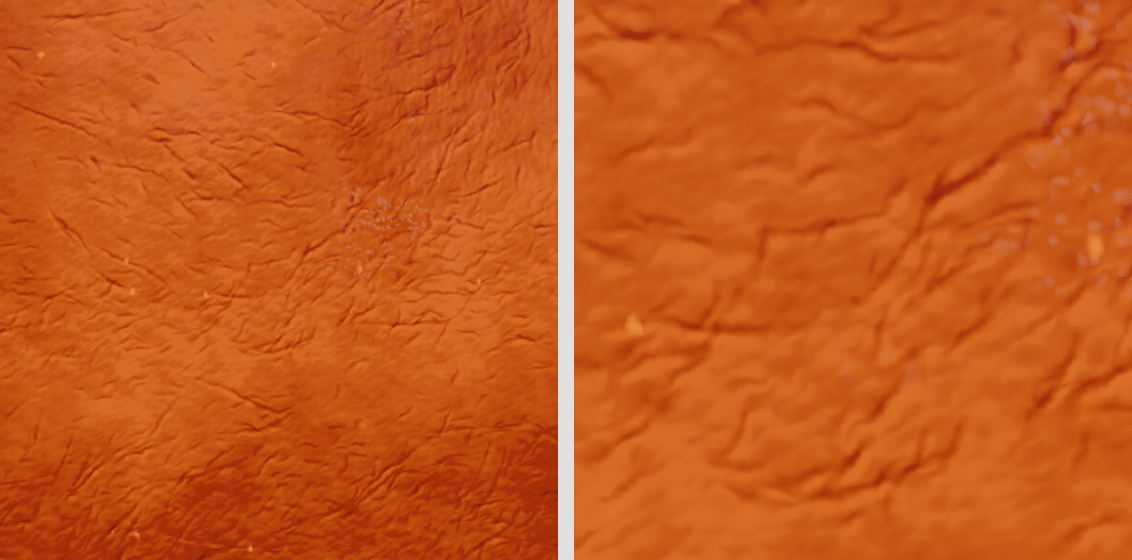
Left, the full canvas; right, a detail of the centre.
Write a WebGL 1 fragment shader that draws this texture.

```glsl
precision highp float;
uniform vec2 u_resolution;

// Colours
const vec3 CREASE = vec3(0.50, 0.12, 0.03);
const vec3 DEEP = vec3(0.65, 0.18, 0.035);
const vec3 RUST = vec3(0.72, 0.265, 0.045);
const vec3 ORANGE = vec3(0.78, 0.34, 0.075);
const vec3 AMBER = vec3(0.84, 0.42, 0.14);
const vec3 SCUFF = vec3(0.80, 0.50, 0.42);
const vec3 SPECK = vec3(0.95, 0.62, 0.28);
const vec3 ROSE_SHIFT = vec3(0.0, 0.006, 0.065);

// Surface
const float CREASE_WIDTH = 0.0031;
const float CREASE_DEPTH = 0.62;
const float ANGLE_SPREAD = 1.3;
const float RELIEF = 0.17;
const float MOTTLE = 0.21;
const float BASE_TONE = 0.76;

vec2 hash2(vec2 p) {
  vec3 q = fract(vec3(p.xyx) * vec3(0.1031, 0.1030, 0.0973));
  q += dot(q, q.yzx + 33.33);
  return fract((q.xx + q.yz) * q.zy);
}

vec2 turn(vec2 p, float a) {
  float c = cos(a), s = sin(a);
  return vec2(c * p.x + s * p.y, c * p.y - s * p.x);
}

float bell(float x) { return exp(-x * x); }

// Distance to the nearest cell point, and that cell's random value
vec2 cellular(vec2 p) {
  vec2 base = floor(p);
  vec2 best = vec2(9.0, 0.0);
  for (int j = -1; j <= 1; j++)
    for (int i = -1; i <= 1; i++) {
      vec2 id = base + vec2(float(i), float(j));
      vec2 r = hash2(id + 51.0);
      float d = length(id + r - p);
      if (d < best.x) best = vec2(d, fract(r.x * 17.0 + r.y * 31.0));
    }
  return best;
}

// Soft blotches from layered, turned sines
float mottle(vec2 p) {
  float sum = 0.0, amp = 0.5;
  for (int i = 0; i < 5; i++) {
    p = turn(p, 1.1) * 1.75 + 2.3;
    sum += amp * sin(p.x + 1.4 * sin(p.y)) * cos(p.y + sin(p.x * 0.8));
    amp *= 0.78;
  }
  return sum;
}

// Where the hide is gathered, and which way its folds run
float upperSweep(vec2 p) {
  return bell((p.x - 0.62 - 0.5 * (p.y - 0.5)) / 0.2) * smoothstep(0.35, 0.6, p.y);
}

float gathering(vec2 p) {
  float band = bell((p.y - 0.37 - 0.18 * p.x) / 0.1);
  float hem = 1.0 - smoothstep(0.08, 0.34, p.y);
  float cluster = bell(length((p - vec2(0.36, 0.72)) / vec2(0.14, 0.08)));
  float smoothSpot = bell(length((p - vec2(0.07, 0.27)) / vec2(0.14, 0.1)));
  return 0.2 + 0.65 * max(max(band, hem), max(upperSweep(p), cluster)) - 0.4 * smoothSpot;
}

float steepness(vec2 p) {
  return smoothstep(0.4, 0.8, p.x) * smoothstep(0.45, 0.75, p.y);
}

float foldAngle(vec2 p) {
  float side = mix(0.45, -0.4, smoothstep(0.35, 0.6, p.y - 0.25 * p.x));
  return mix(side, 1.05, steepness(p)) + 0.25 * sin(p.x * 9.0 + p.y * 5.0);
}

// Scattered tapering folds: a dark groove with a lit flank below
float creases(vec2 p, float scale, float seed) {
  vec2 g = p * scale, base = floor(g);
  float sum = 0.0;
  for (int j = -1; j <= 1; j++)
    for (int i = -1; i <= 1; i++) {
      vec2 id = base + vec2(float(i), float(j));
      vec2 r = hash2(id + seed), s = hash2(id + seed + 17.0);
      vec2 centre = id + r;
      vec2 d = turn(g - centre, foldAngle(centre / scale) + (s.x - 0.5) * ANGLE_SPREAD);
      float reach = mix(0.35, 0.85, s.y);
      float taper = max(0.0, 1.0 - d.x * d.x / (reach * reach));
      float v = (d.y + 0.04 * sin(d.x * 4.0 + r.x * 6.28)) / (CREASE_WIDTH * scale);
      float present = step(fract(s.x * 7.0 + s.y * 13.0), gathering(centre / scale));
      sum += present * taper * (bell(v) - 0.4 * bell((v + 2.1) * 0.7));
    }
  return sum;
}

// Slope of stretched cellular bumps lit from above
float relief(vec2 p, float scale, float angle) {
  vec2 q = turn(p, angle) * vec2(0.55, 1.0) * scale;
  vec2 e = vec2(0.0, 0.16);
  return (cellular(q + e).x - cellular(q - e).x) * 3.0;
}

float crumple(vec2 p, float angle) {
  return 0.3 * relief(p, 19.0, angle) + 0.5 * relief(p + 3.1, 40.0, angle - 0.5)
    + 0.6 * relief(p + 7.7, 78.0, angle + 0.3);
}

vec3 leather(float t) {
  vec3 c = mix(DEEP, RUST, smoothstep(0.0, 0.35, t));
  c = mix(c, ORANGE, smoothstep(0.3, 0.68, t));
  c = mix(c, AMBER, smoothstep(0.62, 1.0, t));
  return mix(c, CREASE, smoothstep(0.05, 0.9, -t)) + 0.06 * max(t - 1.0, 0.0);
}

void main() {
  vec2 uv = gl_FragCoord.xy / u_resolution;
  vec2 p = uv + 0.006 * vec2(mottle(uv * 9.0), mottle(uv * 9.0 + 4.0));
  p += 0.002 * vec2(mottle(uv * 30.0), mottle(uv * 30.0 + 4.0));
  float blotch = mottle(uv * 3.0 + 1.0);

  // Broad shading, darker to the lower edge and corners
  float shade = 0.66 * (1.0 - smoothstep(0.0, 0.42, uv.y + 0.06 * blotch));
  shade += 0.2 * upperSweep(uv) + 0.12 * bell(uv.x / 0.07);
  float tone = BASE_TONE - shade + MOTTLE * blotch + 0.11 * mottle(uv * 20.0);

  // Crumpled grain and broken folds
  float bumps = mix(crumple(p, 0.1), crumple(p, 1.0), steepness(uv));
  tone += RELIEF * bumps * (0.55 + 0.75 * gathering(uv));
  float folds = creases(p, 7.0, 3.0) + 0.9 * creases(p, 12.0, 41.0)
    + 0.8 * creases(p, 20.0, 83.0) + 0.65 * creases(p, 32.0, 127.0);
  float broken = 0.35 + 0.75 * smoothstep(-0.5, 0.5, mottle(uv * 16.0 + 8.0));
  tone -= CREASE_DEPTH * folds * broken;
  vec3 colour = leather(tone);

  // Rosy bloom, worn scuffs and pale specks
  float bloom = smoothstep(0.42, 0.95, uv.y + 0.15 * blotch);
  colour += ROSE_SHIFT * bloom * (0.75 + 0.5 * mottle(uv * 14.0));
  vec2 wear = cellular(p * 110.0);
  float worn = upperSweep(uv) * smoothstep(0.1, 0.8, mottle(uv * 7.0 + 6.0));
  colour = mix(colour, SCUFF, 0.7 * worn * step(0.5, wear.y) * (1.0 - smoothstep(0.1, 0.7, wear.x)));
  vec2 fleck = cellular(p * vec2(48.0, 36.0) + 9.0);
  colour = mix(colour, SPECK, 0.7 * step(0.996, fleck.y) * (1.0 - smoothstep(0.05, 0.35, fleck.x)));

  gl_FragColor = vec4(clamp(colour, 0.0, 1.0), 1.0);
}
```
